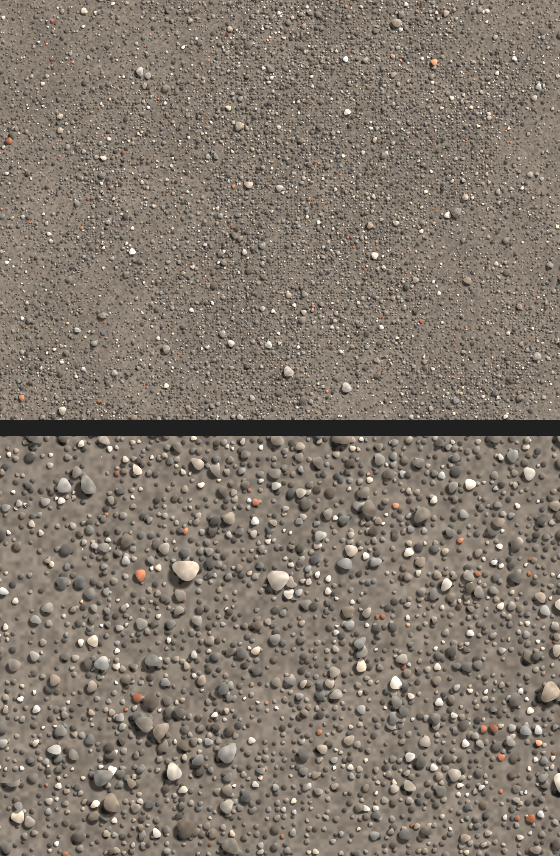
Top: the whole. Bottom: its middle third, enlarged.
Reproduce this texture procedurally as a WebGL 1 fragment shader.

```glsl
precision highp float;
// Dry gravelly ground: warm grey soil with grit, covered by four sizes of
// stones. Each layer scatters lumpy ellipses on a jittered grid, lit from the
// upper right with short shadows; slow noise leaves barer patches of soil.

uniform vec2 u_resolution;

#define SOIL vec3(0.555, 0.510, 0.462)
#define COOL_STONE vec3(1.02, 1.00, 0.96)
#define TAN_STONE vec3(1.12, 1.00, 0.87)
#define BRICK_STONE vec3(1.40, 0.90, 0.68)
#define LIGHT_DIR vec2(0.64, 0.77)
#define RELIEF 0.34
#define SHADOW 0.56
#define GRIT 0.42
#define PATCH_SCALE 4.5

vec4 hash4(vec2 p) {
  vec4 q = fract(p.xyxy * vec4(0.1031, 0.1030, 0.0973, 0.1099));
  q += dot(q, q.wzxy + 33.33);
  return fract((q.xxyz + q.yzzw) * q.zywx);
}

float noise(vec2 p) {
  vec2 cell = floor(p);
  vec2 f = fract(p);
  f = f * f * (3.0 - 2.0 * f);
  float low = mix(hash4(cell).x, hash4(cell + vec2(1.0, 0.0)).x, f.x);
  float high = mix(hash4(cell + vec2(0.0, 1.0)).x, hash4(cell + 1.0).x, f.x);
  return mix(low, high, f.y);
}

float fbm(vec2 p) {
  float sum = 0.0;
  float weight = 0.5;
  for (int i = 0; i < 4; i++) {
    sum += weight * noise(p);
    p = mat2(1.6, 1.2, -1.2, 1.6) * p + 19.0;
    weight *= 0.5;
  }
  return sum / 0.9375;
}

// Mineral colour: mostly grey to tan, a few pale, very few brick red
vec3 stoneColor(float tone, float hue, float lift) {
  float value = 0.36 + 0.35 * tone + 0.26 * smoothstep(0.86, 1.0, tone) + lift;
  vec3 tint = mix(COOL_STONE, TAN_STONE, hue);
  tint = mix(tint, BRICK_STONE, step(0.985, hue));
  return value * tint;
}

// Lays one layer of stones and their shadows over the ground
vec3 addStones(vec3 ground, vec2 p, float count, float cover, float lift, float seed) {
  vec2 q = p * count;
  vec2 cell = floor(q);
  float edge = 0.6 * count / u_resolution.y;
  vec3 color = ground;
  for (int j = -1; j <= 1; j++) {
    for (int i = -1; i <= 1; i++) {
      vec2 id = cell + vec2(float(i), float(j));
      vec4 place = hash4(id + seed);
      vec4 form = hash4(id + seed + 371.0);
      float present = step(place.x, cover);
      vec2 d = q - id - 0.2 - 0.6 * place.yz;
      float radius = mix(0.22, 0.46, form.x * form.x);

      // Turned, stretched and slightly angular outline
      float turn = 6.2832 * form.y;
      vec2 axis = vec2(cos(turn), sin(turn));
      vec2 local = vec2(dot(d, axis), dot(d, vec2(-axis.y, axis.x)));
      local.y *= 1.0 + 0.5 * form.w;
      float around = atan(local.y, local.x + 0.0001);
      float outline = radius * (1.0 + 0.11 * sin(3.0 * around + 9.0 * form.w));
      float body = 1.0 - smoothstep(-edge, edge, length(local) - outline);

      // Shadow falls away from the light
      float reach = length(d + LIGHT_DIR * radius * 0.65) - radius * 0.85;
      float shade = 1.0 - smoothstep(-edge, edge + 0.08, reach);

      float facing = clamp(dot(d, LIGHT_DIR) / radius, -1.0, 1.0);
      vec3 stone = stoneColor(place.w, form.z, lift) * (1.0 + RELIEF * facing);
      color *= 1.0 - SHADOW * shade * present;
      color = mix(color, stone, body * present);
    }
  }
  return color;
}

void main() {
  vec2 p = gl_FragCoord.xy / u_resolution.y;

  // Stony and bare areas
  float stony = smoothstep(0.30, 0.62, fbm(p * PATCH_SCALE + 7.0));
  float density = mix(0.45, 1.1, stony);

  // Soil with broad, faint changes of tone
  float stain = fbm(p * 9.0 + 43.0) - 0.5;
  vec3 color = SOIL * (1.0 + 0.16 * stain);

  // Stones from fine gravel to scattered pebbles
  color = addStones(color, p, 150.0, 0.62 * density, 0.0, 11.0);
  color = addStones(color, p, 84.0, 0.40 * density, 0.01, 53.0);
  color = addStones(color, p, 52.0, 0.10 * density, 0.04, 97.0);
  color = addStones(color, p, 31.0, 0.028, 0.12, 151.0);

  // Grit on every surface
  float grit = 0.6 * noise(p * 290.0) + 0.4 * noise(p * 170.0 + 31.0) - 0.5;
  color *= 1.0 + GRIT * grit;

  gl_FragColor = vec4(clamp(color, 0.0, 1.0), 1.0);
}
```
